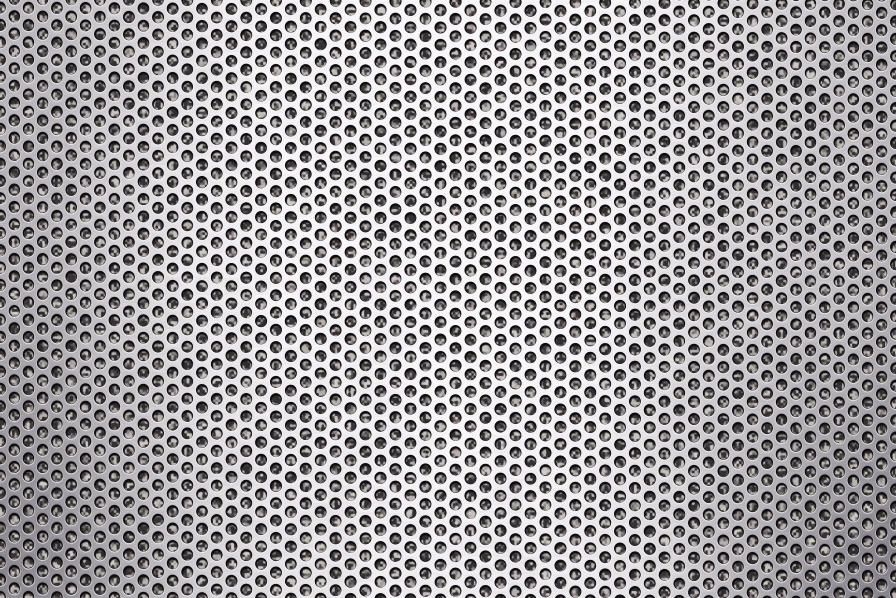
A Shadertoy shader for this texture:

```glsl
// Perforated metal sheet: staggered round holes over a grainy backing, lit from the top centre.
#define ROWS 34.5          // hole pitches over the canvas height
#define HOLE_RADIUS 0.345  // in hole pitches
#define PHASE vec2(0.5, 0.66)
#define TILT 0.006         // slope of the rows
#define BULGE 0.04         // columns crowd together toward the sides
#define GRAIN 6.5          // backing grains per pitch
#define WEAR 0.05          // strength of the tone variation
#define SHADOW_SHIFT vec2(0.025, -0.075)

const float COLUMN_STEP = 0.8660254;
const vec3 HOLE_BLACK = vec3(0.055, 0.045, 0.055);
const vec3 GRAIN_DARK = vec3(0.20, 0.18, 0.185);
const vec3 GRAIN_LIGHT = vec3(0.76, 0.74, 0.73);
const vec3 METAL_SHADE = vec3(0.40, 0.385, 0.42);
const vec3 METAL_LIGHT = vec3(0.975, 0.965, 0.975);

float hash(vec2 p) {
    vec3 q = fract(vec3(p.xyx) * 0.1031);
    q += dot(q, q.yzx + 33.33);
    return fract((q.x + q.y) * q.z);
}

float noise(vec2 p) {
    vec2 i = floor(p), f = fract(p);
    f = f * f * (3.0 - 2.0 * f);
    return mix(mix(hash(i), hash(i + vec2(1, 0)), f.x),
               mix(hash(i + vec2(0, 1)), hash(i + vec2(1, 1)), f.x), f.y);
}

// Offset from the nearest hole centre, in pitches; cell receives its column and row.
vec2 staggeredCell(vec2 p, out vec2 cell) {
    float across = p.x / COLUMN_STEP + PHASE.x;
    cell.x = floor(across + 0.5);
    float up = p.y - PHASE.y - 0.5 * mod(cell.x, 2.0);
    cell.y = floor(up + 0.5);
    return vec2((across - cell.x) * COLUMN_STEP, up - cell.y);
}

// Brightness of the sheet: 1 in the lit centre, falling toward the sides and lower corners.
float sheetLight(vec2 p) {
    float side = smoothstep(0.2, 0.8, abs(p.x));
    float low = smoothstep(0.15, -0.55, p.y);
    float streak = noise(vec2(p.x * 9.0, p.y * 1.5) + 40.0) - 0.5;
    return 1.0 - side * (0.42 + 0.27 * low) - 0.1 * low + WEAR * 2.0 * streak;
}

// Rough backing seen through a hole, with the shadow of the hole's upper edge.
vec3 backing(vec2 local, vec2 cell, float px) {
    float grain = noise((local + cell * 3.17 + 200.0) * GRAIN);
    vec3 color = mix(GRAIN_DARK, GRAIN_LIGHT, smoothstep(0.2, 0.85, grain));
    color *= 0.92 + 0.16 * hash(cell + 71.0);
    float d = length(local - SHADOW_SHIFT) - HOLE_RADIUS * 0.84;
    return mix(color, HOLE_BLACK, smoothstep(-0.06 - px * 0.4, 0.05, d));
}

// Metal between the holes, with a lit lower lip and a soft groove at each hole.
vec3 metal(vec2 local, float edge, float light) {
    float lip = exp(-pow((edge - 0.035) / 0.04, 2.0));
    float below = 0.5 - 0.5 * local.y / max(length(local), 0.001);
    light += lip * (1.0 - light) * mix(-0.15, 0.65, below);
    light -= 0.08 * (1.0 - smoothstep(0.0, 0.05, edge)) * (1.0 - below);
    return mix(METAL_SHADE, METAL_LIGHT, clamp(light, 0.0, 1.0));
}

void mainImage(out vec4 fragColor, in vec2 fragCoord) {
    vec2 p = (fragCoord - 0.5 * iResolution.xy) / iResolution.y;
    float px = ROWS / iResolution.y;

    // Gently curved, slightly tilted hole lattice
    vec2 lattice = vec2(p.x * (1.0 + BULGE * p.x * p.x), p.y + TILT * p.x) * ROWS;
    vec2 cell;
    vec2 local = staggeredCell(lattice, cell);
    float radius = HOLE_RADIUS * (0.98 + 0.04 * hash(cell + 150.0));
    float edge = length(local) - radius;

    // Sheet over backing
    float light = sheetLight(p) + WEAR * (hash(cell + 300.0) - 0.5);
    float sheet = smoothstep(-0.6 * px, 0.6 * px, edge);
    vec3 color = mix(backing(local, cell, px), metal(local, edge, light), sheet);
    fragColor = vec4(color, 1.0);
}
```
